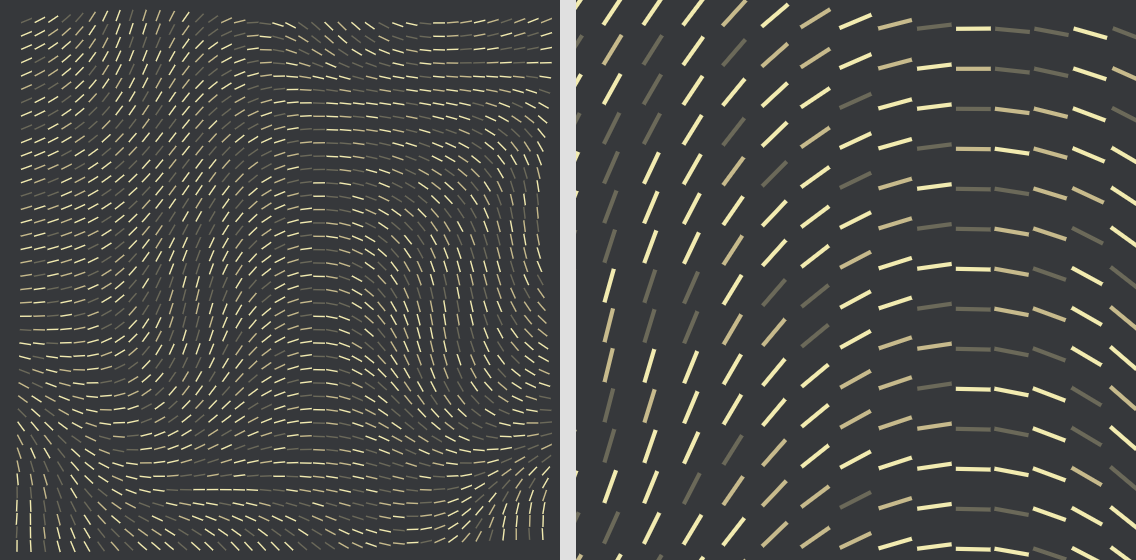
Left, the full canvas; right, a detail of the centre.
A three.js fragment shader for this pattern:

```glsl
varying vec2 vUv;

const float STROKES = 40.0;          // strokes across and down
const float CELLS = STROKES + 2.0;   // plus one empty cell on each side
const float STROKE_LENGTH = 0.87;    // in cells
const float STROKE_WIDTH = 0.105;
const float SIDE_OFFSET = 0.22;      // shift of each stroke to its right-hand side

const vec3 GROUND = vec3(0.21, 0.22, 0.23);
const vec3 DIM = vec3(0.42, 0.41, 0.35);
const vec3 TAN = vec3(0.78, 0.73, 0.55);
const vec3 CREAM = vec3(0.95, 0.92, 0.69);

float hash(vec2 p) {
  return fract(sin(dot(p, vec2(127.1, 311.7))) * 43758.55);
}

float bump(vec2 p, vec2 center, vec2 spread, float height) {
  vec2 q = (p - center) / spread;
  return height * exp(-0.5 * dot(q, q));
}

// Flow direction in degrees, as a sum of smooth hills and hollows
float flowAngle(vec2 p) {
  float a = bump(p, vec2(0.247, 0.974), vec2(0.111, 0.208), 72.0);
  a += bump(p, vec2(0.345, 0.427), vec2(0.117, 0.169), 75.0);
  a += bump(p, vec2(0.417, 0.701), vec2(0.072, 0.104), 20.0);
  a += bump(p, vec2(0.026, 0.740), vec2(0.091, 0.234), 14.0);
  a += bump(p, vec2(0.013, 0.089), vec2(0.137, 0.163), -95.0);
  a += bump(p, vec2(0.443, -0.016), vec2(0.169, 0.085), -60.0);
  a += bump(p, vec2(0.951, 0.010), vec2(0.124, 0.143), 100.0);
  a += bump(p, vec2(0.801, 0.434), vec2(0.124, 0.189), -80.0);
  a += bump(p, vec2(0.990, 0.661), vec2(0.085, 0.124), -70.0);
  a += bump(p, vec2(0.599, 0.967), vec2(0.091, 0.065), -45.0);
  a += bump(p, vec2(0.964, 0.974), vec2(0.117, 0.078), 26.0);
  return a;
}

float boxDistance(vec2 p, vec2 halfSize) {
  vec2 d = abs(p) - halfSize;
  return length(max(d, 0.0)) + min(max(d.x, d.y), 0.0);
}

// Distance to a stroke that starts beside the anchor and runs along the angle
float strokeDistance(vec2 p, float angle) {
  vec2 along = vec2(cos(angle), sin(angle));
  vec2 right = vec2(along.y, -along.x);
  vec2 local = vec2(dot(p, along), dot(p, right));
  vec2 halfSize = 0.5 * vec2(STROKE_LENGTH, STROKE_WIDTH);
  return boxDistance(local - vec2(halfSize.x, SIDE_OFFSET), halfSize);
}

vec3 strokeColor(float pick) {
  return pick < 0.32 ? DIM : (pick < 0.58 ? TAN : CREAM);
}

void main() {
  vec2 p = vUv * CELLS;
  float pixel = fwidth(p.x);
  vec3 color = GROUND;

  // Strokes reach past their cell, so visit the neighbours too
  for (int j = -1; j <= 1; j++) {
    for (int i = -1; i <= 1; i++) {
      vec2 cell = floor(p) + vec2(float(i), float(j));
      bool inside = all(greaterThan(cell, vec2(0.5)))
                 && all(lessThan(cell, vec2(STROKES + 0.5)));
      if (!inside) continue;

      vec2 anchor = cell + 0.5;
      float angle = radians(flowAngle((anchor + vec2(0.35, 0.0)) / CELLS));
      float d = strokeDistance(p - anchor, angle);
      float coverage = clamp(0.5 - d / pixel, 0.0, 1.0);
      color = mix(color, strokeColor(hash(cell)), coverage);
    }
  }

  gl_FragColor = vec4(color, 1.0);
}
```
